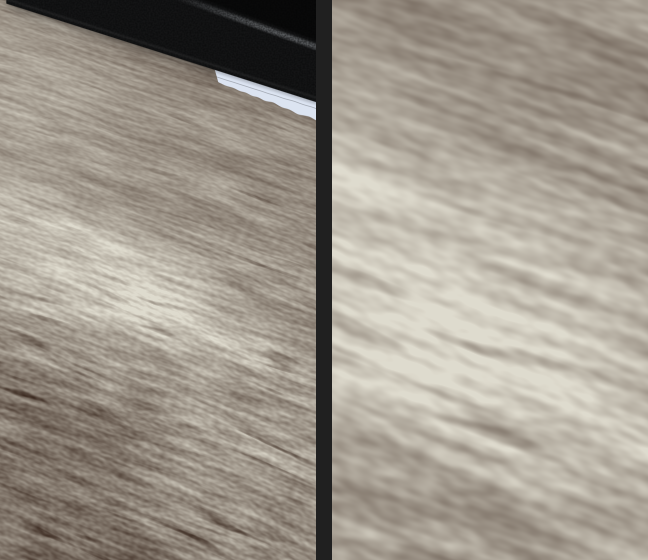
Left, the full canvas; right, a detail of the centre.
Write a WebGL 1 fragment shader that draws this texture.

```glsl
precision highp float;
uniform vec2 u_resolution;

const vec3 WOOD_DARK = vec3(0.32, 0.26, 0.22);
const vec3 WOOD_PALE = vec3(0.80, 0.78, 0.73);
const vec3 BAR_BLACK = vec3(0.065, 0.067, 0.07);
const vec3 BAR_SHEEN = vec3(0.34, 0.35, 0.36);
const vec3 PAPER = vec3(0.82, 0.85, 0.90);
const float GRAIN_SLOPE = 0.36;

vec2 gradientAt(vec2 cell) {
  vec3 h = fract(cell.xyx * vec3(0.1031, 0.1030, 0.0973));
  h += dot(h, h.yzx + 33.33);
  float angle = 6.2832 * fract((h.x + h.y) * h.z);
  return vec2(cos(angle), sin(angle));
}

float gradientNoise(vec2 p) {
  vec2 i = floor(p);
  vec2 f = p - i;
  vec2 w = f * f * f * (f * (f * 6.0 - 15.0) + 10.0);
  vec2 e = vec2(1.0, 0.0);
  float a = dot(gradientAt(i), f);
  float b = dot(gradientAt(i + e.xy), f - e.xy);
  float c = dot(gradientAt(i + e.yx), f - e.yx);
  float d = dot(gradientAt(i + e.xx), f - e.xx);
  return mix(mix(a, b, w.x), mix(c, d, w.x), w.y);
}

// Soft ellipse of light stretched along the grain
float glow(vec2 p, vec2 center, vec2 radius) {
  vec2 dir = normalize(vec2(1.0, GRAIN_SLOPE));
  vec2 q = p - center;
  q = vec2(dot(q, dir), dot(q, vec2(-dir.y, dir.x))) / radius;
  return exp(-dot(q, q));
}

float band(float x, float lo, float hi, float soft) {
  return smoothstep(lo - soft, lo + soft, x) * (1.0 - smoothstep(hi - soft, hi + soft, x));
}

// Broad light and shade over the table, 0 dark to 1 pale
float tableLight(vec2 p) {
  float light = 0.60;
  light += 0.38 * glow(p, vec2(0.48, 0.94), vec2(0.34, 0.17));
  light += 0.26 * glow(p, vec2(0.0, 0.74), vec2(0.40, 0.20));
  light += 0.16 * glow(p, vec2(0.18, 0.26), vec2(0.30, 0.16));
  light += 0.10 * glow(p, vec2(0.85, 1.35), vec2(0.45, 0.30));
  light -= 0.26 * glow(p, vec2(0.0, 1.24), vec2(0.55, 0.16));
  light -= 0.30 * glow(p, vec2(0.25, 1.76), vec2(0.60, 0.28));
  light -= 0.13 * glow(p, vec2(1.0, 0.72), vec2(0.35, 0.20));
  light -= 0.22 * glow(p, vec2(0.55, 0.21), vec2(0.50, 0.06));
  return light;
}

// Streaks widen and fan out toward the viewer
float woodGrain(vec2 p) {
  float fall = p.y - (0.31 + 0.05 * p.y) * p.x;
  float along = p.x + GRAIN_SLOPE * p.y;
  float across = 2.0 * log(1.0 + 0.5 * (fall + 0.4));
  across += 0.006 * gradientNoise(vec2(along * 3.0, across * 9.0));
  float near = smoothstep(0.2, 1.5, p.y);

  float broad = gradientNoise(vec2(along * 1.2, across * 13.0));
  float streak = gradientNoise(vec2(along * 3.0 + 7.0, across * 48.0));
  float fine = gradientNoise(vec2(along * 7.0 + 31.0, across * 115.0));
  float fiber = gradientNoise(vec2(along * 45.0, across * 190.0 + 5.0));
  float pore = gradientNoise(vec2(along * 5.0 + 63.0, across * 78.0));
  float crack = smoothstep(0.16, 0.48, pore) * smoothstep(-0.25, 0.3, broad + streak);

  float lines = 0.24 * streak + 0.34 * fine + 0.20 * fiber;
  return 0.20 * broad + lines * mix(0.65, 1.15, near) - crack * mix(0.14, 0.42, near);
}

vec3 paperColor(float depth, float x) {
  float wave = 0.003 * gradientNoise(vec2(x * 22.0, 2.0));
  float fold = band(depth + wave, 0.019, 0.022, 0.002);
  return PAPER * (1.0 - 0.22 * fold) * mix(0.86, 1.05, smoothstep(0.0, 0.016, depth));
}

vec3 barColor(vec2 p, float depth) {
  float ridge = p.y - 0.36 * (p.x - 0.58);
  float speckle = gradientNoise(p * 170.0);
  float sheen = band(ridge, -0.012, 0.006, 0.007) * smoothstep(0.45, 0.85, p.x);
  vec3 color = BAR_BLACK + 0.025 * speckle;
  color = mix(color, BAR_SHEEN, sheen * (0.75 + 0.5 * speckle));
  color *= 1.0 - 0.55 * (1.0 - smoothstep(-0.03, -0.015, ridge));
  return color + 0.05 * band(depth, -0.018, -0.010, 0.005);
}

void main() {
  // Width is one unit; y runs down from the top edge
  vec2 p = vec2(gl_FragCoord.x, u_resolution.y - gl_FragCoord.y) / u_resolution.x;
  float soft = 0.0025;
  float depth = p.y - 0.005 - 0.318 * p.x;

  // Table with a contact shadow below the bar
  float tone = tableLight(p) + woodGrain(p);
  vec3 color = mix(WOOD_DARK, WOOD_PALE, clamp(tone, -0.35, 1.15));
  color *= 1.0 - 0.30 * exp(-max(depth, 0.0) * 55.0) * smoothstep(0.0, 0.06, p.x);

  // Sheets of paper with a ragged lower edge
  float thickness = 0.035 + 0.07 * (p.x - 0.68);
  thickness += 0.008 * gradientNoise(vec2(p.x * 26.0, 9.0));
  float side = smoothstep(-soft, soft, p.x - 0.68 - 0.3 * depth);
  float paper = side * (1.0 - smoothstep(-soft, soft, depth - thickness));
  color = mix(color, paperColor(depth, p.x), paper);

  // Black bar over the top corner
  float bar = (1.0 - smoothstep(-soft, soft, depth)) * smoothstep(-soft, soft, p.x - 0.02);
  color = mix(color, barColor(p, depth), bar);
  gl_FragColor = vec4(color, 1.0);
}
```
